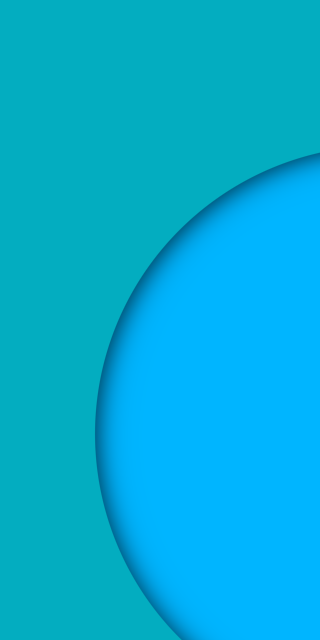
Reproduce this background procedurally as a Shadertoy shader.

```glsl
// A large bright blue disc, cut off by the right and bottom edges, sunk into
// flat teal. The disc is a circle distance; a second circle, shifted right and
// down, gives the soft inner shadow through a logistic falloff.

float circleDistance(vec2 point, vec2 center, float radius) {
    return length(point - center) - radius;
}

void mainImage(out vec4 fragColor, in vec2 fragCoord) {
    // Canvas heights, origin at the lower left
    vec2 point = fragCoord / iResolution.y;
    float pixel = 1.0 / iResolution.y;

    vec2 center = vec2(0.599, 0.322);
    float radius = 0.4505;

    // Inner shadow, darkest along the upper left rim
    float lit = circleDistance(point, center + vec2(0.0065, -0.004), radius);
    float shadow = 0.7 / (1.0 + exp(-87.0 * lit));
    vec3 discColor = vec3(0.0, 0.71, 1.0) * (1.0 - shadow);

    // Disc over the teal ground, with a smooth edge
    float edge = circleDistance(point, center, radius);
    float coverage = smoothstep(0.75 * pixel, -0.75 * pixel, edge);
    vec3 teal = vec3(0.012, 0.68, 0.753);

    fragColor = vec4(mix(teal, discColor, coverage), 1.0);
}
```
